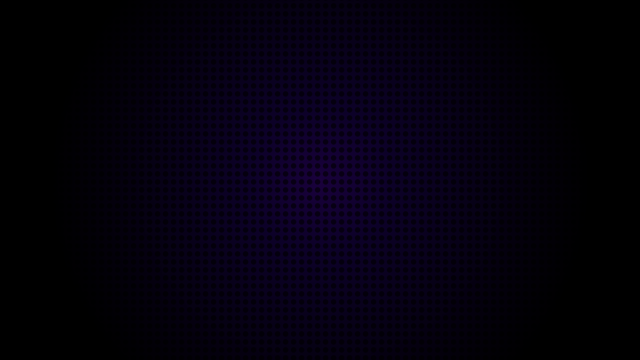
This background is drawn by a Shadertoy shader. Its source:

```glsl
// Dim violet radial glow on black, covered by a fine grid of dark dots.

const vec3 INDIGO = vec3(0.066, 0.006, 0.215);
const vec3 VIOLET = vec3(0.100, 0.004, 0.235);
const float GLOW_RADIUS = 0.75;   // in canvas heights
const float CORE_RADIUS = 0.20;
const float ROWS = 45.0;
const vec2 DOT_CENTER = vec2(0.70, 0.26);   // position inside a cell
const float DOT_RADIUS = 0.34;
const float DOT_DARKNESS = 0.62;

float hash(vec2 p) {
    return fract(sin(dot(p, vec2(12.9898, 78.233))) * 43758.5453);
}

// Linear falloff from 1 at the middle to 0 at the radius.
float falloff(float dist, float radius) {
    return clamp(1.0 - dist / radius, 0.0, 1.0);
}

// Coverage of one round dot per unit cell, with an edge of the given width.
float dotGrid(vec2 p, vec2 center, float radius, float edge) {
    vec2 offset = fract(p - center + 0.5) - 0.5;
    return 1.0 - smoothstep(radius - edge, radius + edge, length(offset));
}

vec3 glowColor(float dist) {
    vec3 tint = mix(INDIGO, VIOLET, falloff(dist, CORE_RADIUS));
    return tint * falloff(dist, GLOW_RADIUS);
}

void mainImage(out vec4 fragColor, in vec2 fragCoord) {
    vec2 p = (fragCoord - 0.5 * iResolution.xy) / iResolution.y;
    vec2 grid = fragCoord / iResolution.y * ROWS;

    // Glow
    vec3 color = glowColor(length(p));

    // Dark dots
    float edge = max(0.08, 0.75 * ROWS / iResolution.y);
    color *= 1.0 - DOT_DARKNESS * dotGrid(grid, DOT_CENTER, DOT_RADIUS, edge);

    // Slight variation from cell to cell
    color *= 0.98 + 0.04 * hash(floor(grid - DOT_CENTER + 0.5));

    fragColor = vec4(color, 1.0);
}
```
